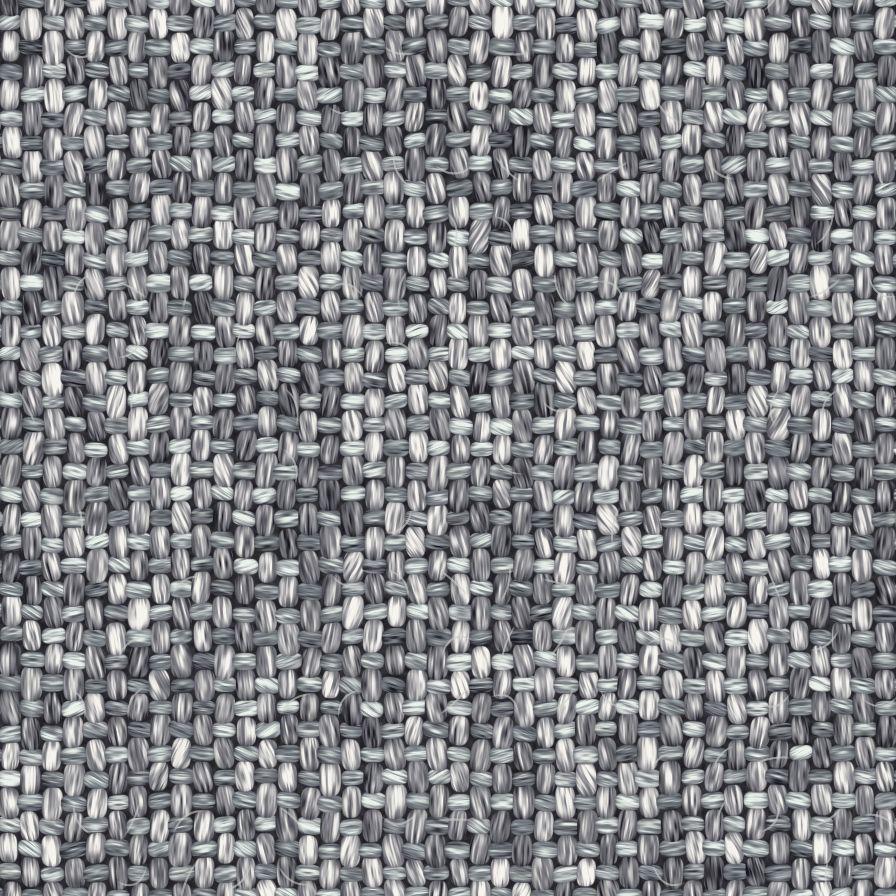
Reproduce this texture procedurally as a WebGL 2 fragment shader.

```glsl
#version 300 es
precision highp float;
// Plain-weave grey melange cloth: fibrous warp and weft bumps with dark gaps and stray hairs.
uniform vec2 u_resolution;
out vec4 outColor;

const vec2 THREADS = vec2(42.0, 38.0);

float hash(vec2 p) {
  vec3 q = fract(p.xyx * vec3(0.1031, 0.1030, 0.0973));
  q += dot(q, q.yzx + 33.33);
  return fract((q.x + q.y) * q.z);
}

float noise(vec2 p) {
  vec2 i = floor(p), f = fract(p);
  f = f * f * (3.0 - 2.0 * f);
  return mix(mix(hash(i), hash(i + vec2(1, 0)), f.x),
             mix(hash(i + vec2(0, 1)), hash(i + vec2(1, 1)), f.x), f.y);
}

// Cool dark yarn through neutral grey to cream.
vec3 yarnColor(float tone) {
  vec3 low = mix(vec3(0.09, 0.085, 0.11), vec3(0.45, 0.455, 0.475), smoothstep(0.0, 0.5, tone));
  return mix(low, vec3(0.96, 0.96, 0.925), smoothstep(0.4, 1.05, tone));
}

// One visible bump of thread: rgb is its shaded colour, a its coverage.
vec4 bump(vec2 p, vec2 cell, float pixel) {
  bool isWarp = mod(cell.x + cell.y, 2.0) < 0.5;
  float seed = hash(cell + 7.3);
  float twist = hash(cell + 51.7) - 0.5;
  vec2 local = p - cell - 0.5;
  local += 0.10 * (vec2(hash(cell + 13.1), hash(cell + 29.9)) - 0.5);
  vec2 halfSize = isWarp ? vec2(0.47, 0.68) : vec2(0.58, 0.35);
  halfSize *= 0.93 + 0.16 * hash(cell + 83.0);

  // x runs across the thread, y along it
  vec2 q = local / halfSize;
  if (!isWarp) q = q.yx;
  q.x += 0.22 * twist * q.y;
  float rim = pow(pow(abs(q.x), 2.6) + pow(abs(q.y), 3.2), 0.36);
  float cover = smoothstep(-pixel, pixel, (1.0 - rim) * min(halfSize.x, halfSize.y));

  // fibres bunch towards the ends, some bumps are strongly twisted
  float slant = twist * (seed > 0.88 ? 3.2 : 1.0) + 0.15;
  float across = q.x * (1.0 + 0.22 * q.y * q.y) + slant * q.y * 0.6;
  vec2 offset = cell * vec2(17.0, 11.0) + 200.0;
  float fibre = 0.62 * noise(vec2(across * 3.2, q.y * 0.9) + offset)
              + 0.38 * noise(vec2(across * 6.5, q.y * 1.6) + offset + 37.0);

  // tone drifts along each thread and differs from bump to bump
  float drift = isWarp ? noise(vec2(cell.x * 7.0, cell.y * 0.35))
                       : noise(vec2(cell.x * 0.35, cell.y * 7.0) + 90.0);
  float tone = 0.68 + (seed - 0.5) * 0.34 + (drift - 0.5) * 0.26;
  tone += (fibre - 0.5) * (isWarp ? 1.15 : 0.95);
  tone += 0.05 * local.y / halfSize.y;
  float roundness = 1.0 - 0.42 * pow(abs(q.x), 3.0) - 0.38 * pow(abs(q.y), 3.5);
  vec3 color = yarnColor(clamp(tone * roundness, 0.0, 1.1));
  color *= isWarp ? vec3(1.005, 0.995, 1.01) : vec3(0.96, 0.99, 1.0);
  return vec4(color, cover);
}

// Coverage of a sparse, bent hair lying loose on the cloth.
float strayHair(vec2 p, float pixel) {
  vec2 id = floor(p / 2.5);
  vec2 q = p - (id + 0.5) * 2.5;
  float angle = 6.2832 * hash(id + 5.0);
  q = mat2(cos(angle), -sin(angle), sin(angle), cos(angle)) * q;
  float bend = (hash(id + 19.0) - 0.5) * 1.4;
  float dist = abs(q.y - bend * (q.x * q.x - 0.3));
  float span = 1.0 - smoothstep(0.5, 0.9, abs(q.x));
  return step(0.68, hash(id + 41.0)) * span * (1.0 - smoothstep(0.02, 0.04 + pixel, dist));
}

void main() {
  vec2 uv = gl_FragCoord.xy / u_resolution;
  float pixel = 0.7 * THREADS.x / u_resolution.x;
  vec2 p = uv * THREADS + vec2(0.0, 0.5);

  // slight waviness of the weave
  p += 0.22 * (vec2(noise(p * 0.4), noise(p * 0.4 + 60.0)) - 0.5);

  // shadowed gaps, then every bump that can reach this point
  vec3 color = vec3(0.115, 0.11, 0.125) + 0.10 * noise(p * 6.0);
  vec2 home = floor(p);
  for (int y = -1; y <= 1; y++) {
    for (int x = -1; x <= 1; x++) {
      vec4 thread = bump(p, home + vec2(x, y), pixel);
      color = mix(color, thread.rgb, thread.a);
    }
  }

  color = mix(color, vec3(0.80, 0.81, 0.79), 0.6 * strayHair(p, pixel));
  outColor = vec4(clamp(color, 0.0, 1.0), 1.0);
}
```
